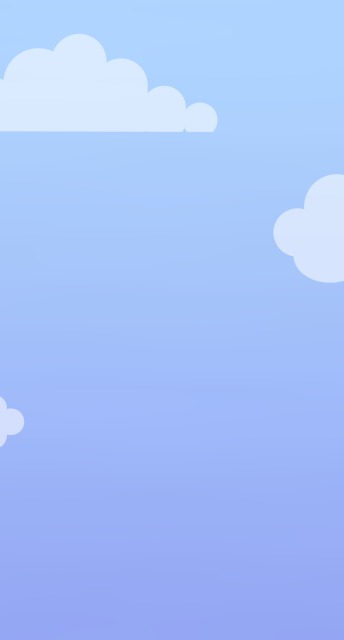
Write a WebGL 1 fragment shader that draws this background.

```glsl
precision highp float;
uniform vec2 u_resolution;

vec2 gradientAt(vec2 cell) {
  float angle = 6.2832 * fract(sin(dot(cell, vec2(127.1, 311.7))) * 4375.85);
  return vec2(cos(angle), sin(angle));
}

float gradientNoise(vec2 p) {
  vec2 i = floor(p), f = fract(p);
  vec2 u = f * f * f * (f * (f * 6.0 - 15.0) + 10.0);
  vec2 e = vec2(0.0, 1.0);
  float low = mix(dot(gradientAt(i), f), dot(gradientAt(i + e.yx), f - e.yx), u.x);
  float high = mix(dot(gradientAt(i + e), f - e), dot(gradientAt(i + 1.0), f - 1.0), u.x);
  return mix(low, high, u.y);
}

float puff(vec2 p, vec2 center, vec2 radius) {
  return (length((p - center) / radius) - 1.0) * min(radius.x, radius.y);
}

// Round top extended downwards as a column
float column(vec2 p, vec2 center, float radius) {
  p.y -= clamp(p.y, 0.8125, center.y);
  return length(vec2(p.x - center.x, p.y)) - radius;
}

float flatCloud(vec2 p) {
  float d = column(p, vec2(-0.0065, 0.837), 0.040);
  d = min(d, column(p, vec2(0.060, 0.870), 0.0547));
  d = min(d, column(p, vec2(0.1235, 0.904), 0.043));
  d = min(d, column(p, vec2(0.189, 0.867), 0.0417));
  d = min(d, column(p, vec2(0.2565, 0.832), 0.0339));
  d = min(d, column(p, vec2(0.3125, 0.8125), 0.0273));
  return max(d, 0.7948 - 0.003 * p.x - p.y);
}

float roundCloud(vec2 p) {
  float d = puff(p, vec2(0.526, 0.677), vec2(0.0508));
  d = min(d, puff(p, vec2(0.465, 0.6367), vec2(0.0378)));
  d = min(d, puff(p, vec2(0.516, 0.600), vec2(0.0573, 0.0417)));
  return min(d, puff(p, vec2(0.519, 0.635), vec2(0.045)));
}

float smallCloud(vec2 p) {
  vec2 center = vec2(-0.005, 0.341);
  float d = puff(p, center, vec2(0.018));
  for (int i = -1; i <= 1; i++) {
    float angle = 1.8 * float(i);
    d = min(d, puff(p, center + 0.022 * vec2(cos(angle), sin(angle)), vec2(0.0208)));
  }
  return d;
}

vec3 skyColor(vec2 p) {
  vec3 sky = mix(vec3(0.582, 0.655, 0.955), vec3(0.602, 0.690, 0.965), smoothstep(0.0, 0.24, p.y));
  sky = mix(sky, vec3(0.622, 0.722, 0.980), smoothstep(0.20, 0.34, p.y));
  sky = mix(sky, vec3(0.650, 0.772, 0.980), smoothstep(0.30, 0.62, p.y));
  sky = mix(sky, vec3(0.685, 0.830, 0.998), smoothstep(0.52, 0.95, p.y));
  // Faint horizontal streaks
  return sky + 0.006 * gradientNoise(p * vec2(3.0, 22.0));
}

void main() {
  vec2 p = gl_FragCoord.xy / u_resolution.y;
  float d = min(flatCloud(p), min(roundCloud(p), smallCloud(p)));
  float cover = clamp(0.5 - d * u_resolution.y, 0.0, 1.0);

  // Translucent white clouds over the sky
  gl_FragColor = vec4(mix(skyColor(p), vec3(1.0), 0.54 * cover), 1.0);
}
```
